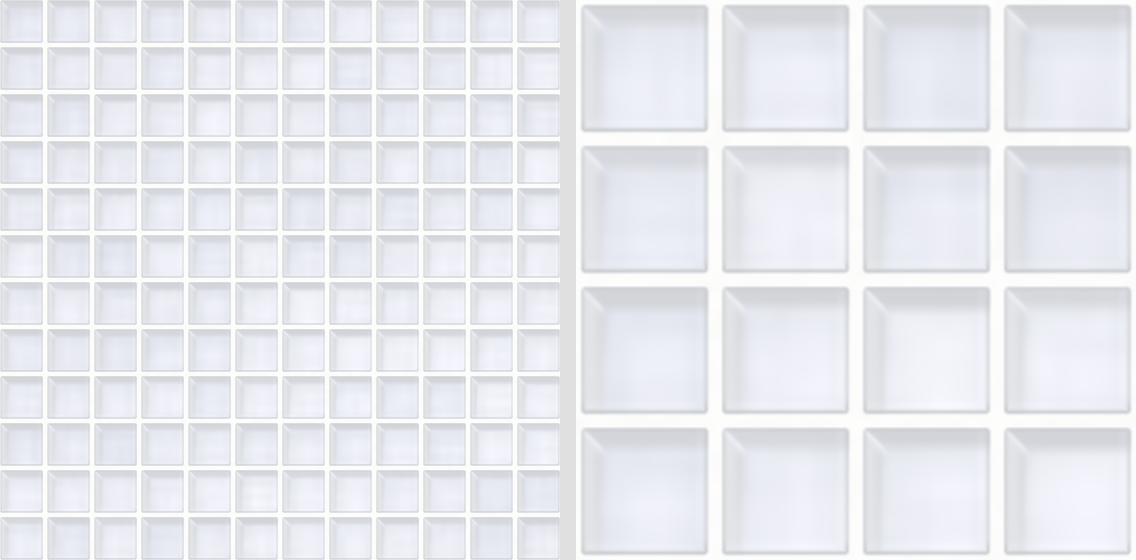
Left: the whole. Right: its middle third, enlarged.
Reproduce this texture procedurally as a three.js fragment shader.

```glsl
// Pale glass mosaic: 12 by 12 bevelled square tiles set in white grout.
varying vec2 vUv;

float hash(vec2 p) {
  return fract(sin(dot(p, vec2(127.1, 311.7))) * 43758.5453);
}

float noise(vec2 p) {
  vec2 i = floor(p), f = fract(p);
  f = f * f * (3.0 - 2.0 * f);
  return mix(mix(hash(i), hash(i + vec2(1.0, 0.0)), f.x),
             mix(hash(i + vec2(0.0, 1.0)), hash(i + 1.0), f.x), f.y);
}

// Signed distance to a rounded square centred on the origin
float roundedSquare(vec2 p, float halfSize, float radius) {
  vec2 q = abs(p) - halfSize + radius;
  return length(max(q, 0.0)) + min(max(q.x, q.y), 0.0) - radius;
}

void main() {
  // Cells count from the top left; the outer tiles end flush with the canvas
  vec2 p = vec2(vUv.x, 1.0 - vUv.y) * 11.917;
  vec2 tile = floor(p);
  vec2 cell = fract(p);
  float d = roundedSquare(cell - 0.459, 0.457, 0.04);

  // Glass face, brighter toward the lower right, with a faint woven tint
  float glow = 1.0 - smoothstep(0.1, 0.65, length(cell - vec2(0.56, 0.62)));
  vec3 glass = mix(vec3(0.89, 0.902, 0.93), vec3(0.93, 0.935, 0.967), glow);
  float weave = noise(vec2(cell.x * 7.0, cell.y * 1.5) + tile * 17.0)
              + noise(vec2(cell.x * 1.5, cell.y * 7.0) + tile * 31.0) - 1.0;
  glass += weave * 0.022;

  // Tone differs a little from tile to tile and drifts over the sheet
  glass += (hash(tile) - 0.5) * vec3(0.03, 0.025, 0.018);
  glass += (noise(p * 0.45 + 3.0) - 0.5) * vec3(0.026, 0.024, 0.02);

  // Shaded bevels along the top and left, meeting in a mitre
  float bevelWidth = 0.15 + 0.03 * (hash(tile + 5.0) - 0.5);
  float topSide = smoothstep(-0.03, 0.03, cell.x - cell.y);
  float topBevel = 1.0 - smoothstep(bevelWidth - 0.06, bevelWidth + 0.07, cell.y);
  float leftBevel = 1.0 - smoothstep(bevelWidth - 0.03, bevelWidth + 0.03, cell.x);
  float shade = 0.85 + 0.3 * (hash(tile + 9.0) - 0.5);
  glass = mix(glass, vec3(0.822, 0.828, 0.848), topBevel * topSide * shade);
  glass = mix(glass, vec3(0.885, 0.892, 0.904), leftBevel * (1.0 - topSide) * shade);

  // Soft shadow where the left bevel meets the face, fading downward
  float fold = exp(-pow((cell.x - bevelWidth) / 0.05, 2.0));
  glass -= 0.045 * fold * smoothstep(0.12, 0.25, cell.y) * (1.0 - 0.85 * cell.y);

  // Highlight along the mitre
  float mitre = exp(-pow((cell.x - cell.y) / 0.035, 2.0));
  glass += 0.035 * mitre * (1.0 - smoothstep(0.12, 0.2, cell.x));

  // Narrow pale bevels on the right and bottom
  float farEdge = max(cell.x, cell.y);
  glass += 0.014 * smoothstep(0.8, 0.85, farEdge) * (1.0 - smoothstep(0.86, 0.89, farEdge));

  // Grey rim, heaviest at the bottom
  float rim = exp(-pow((d + 0.02) / 0.017, 2.0));
  float rimStrength = 0.4 + 0.35 * smoothstep(0.78, 0.89, cell.y);
  glass = mix(glass, vec3(0.78, 0.79, 0.79), rim * rimStrength);

  // Grout, faintly uneven
  vec3 grout = vec3(0.988, 0.989, 0.985) + 0.012 * (noise(p * 9.0) - 0.5);
  gl_FragColor = vec4(mix(glass, grout, smoothstep(-0.02, 0.012, d)), 1.0);
}
```
